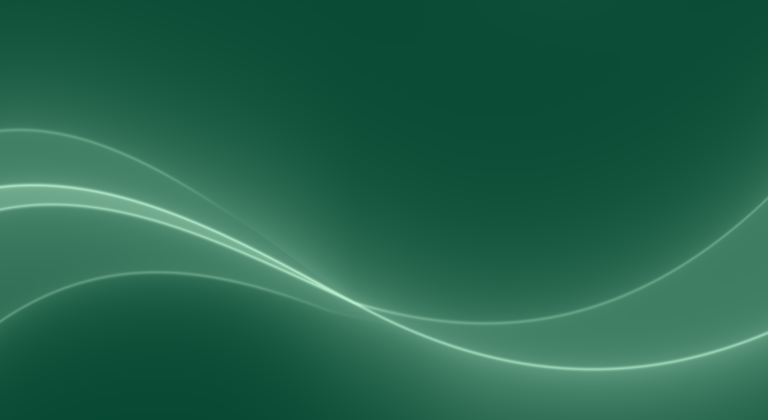
A Shadertoy shader for this background:

```glsl
const vec3 DARK = vec3(0.022, 0.282, 0.193);
const vec3 LIGHT = vec3(0.58, 0.80, 0.68);
const float KNOT = 0.46;     // where the ribbons cross
const float TAIL = 0.56;     // where the lowest fold dissolves

// Cubic from one end to the other; ends and slopes are (first, last)
float hermite(float x, vec2 span, vec2 ends, vec2 slopes) {
    float len = span.y - span.x;
    float t = (x - span.x) / len;
    float s = 1.0 - t;
    return ends.x * (1.0 + 2.0 * t) * s * s + ends.y * t * t * (3.0 - 2.0 * t)
         + len * t * s * (slopes.x * s - slopes.y * t);
}

// Soft step that is 1 above the edge
float above(float y, float edge, float blur) {
    return smoothstep(-blur, blur, y - edge);
}

// Exponential falloff on one side of an edge
float falloff(float dist, float reach) {
    return exp(-max(dist, 0.0) / reach);
}

// Fine bright rim with a faint halo
float rim(float dist, float width) {
    float core = dist / width;
    return exp(-core * core) + 0.22 * exp(-abs(dist) / (5.0 * width));
}

void mainImage(out vec4 fragColor, in vec2 fragCoord) {
    vec2 uv = fragCoord / iResolution.xy;
    float x = uv.x;
    float y = uv.y;
    float blur = 1.0 / iResolution.y;
    vec2 leftSpan = vec2(0.0, KNOT);
    vec2 rightSpan = vec2(KNOT, 1.0);
    bool isLeft = x < KNOT;

    // Ribbon edges
    float spine = isLeft
        ? hermite(x, leftSpan, vec2(0.555, 0.280), vec2(0.22, -1.01))
        : hermite(x, rightSpan, vec2(0.280, 0.208), vec2(-1.01, 0.77));
    float twist = isLeft
        ? hermite(x, leftSpan, vec2(0.500, 0.280), vec2(0.37, -0.81))
        : hermite(x, rightSpan, vec2(0.280, 0.529), vec2(-0.55, 1.75));
    float crest = hermite(x, leftSpan, vec2(0.689, 0.282), vec2(0.18, -1.29));
    float fold = hermite(x, vec2(0.0, TAIL), vec2(0.234, 0.160), vec2(1.25, -0.77));
    float upper = isLeft ? crest : twist;
    float lower = mix(fold, spine, smoothstep(0.42, TAIL, x));

    // Glow over and under the ribbons
    float hump = (x - 0.4) / 0.15;
    float skyGlow = (0.34 + 0.18 * exp(-hump * hump)) * falloff(y - upper, 0.19);
    skyGlow += 0.06 * exp(-6.0 * length(uv - vec2(0.73, 1.05)));
    float toRight = smoothstep(0.25, 0.65, x);
    float floorGlow = mix(0.27, 0.55, toRight)
                    * falloff(lower - y, mix(0.11, 0.22, toRight));

    // Translucent body, brightest along the spine
    float bodyTop = 0.40 + 0.10 * falloff(y - spine, 0.05);
    float bodyBase = 0.28 + 0.22 * falloff(spine - y, 0.14);
    float body = mix(bodyBase, bodyTop, above(y, spine, blur));
    float band = above(y, twist, blur) * (1.0 - above(y, spine, blur));
    body += 0.20 * band * (1.0 - smoothstep(KNOT - 0.03, KNOT, x));

    float light = mix(body, skyGlow, above(y, upper, blur));
    light = mix(floorGlow, light, above(y, lower, blur));

    // Rims
    float width = 0.0042;
    light += 0.42 * rim(y - spine, width);
    light += mix(0.36, 0.24, smoothstep(0.42, 0.54, x)) * rim(y - twist, width);
    light += 0.22 * (1.0 - smoothstep(0.18, 0.34, x)) * rim(y - crest, width);
    light += 0.25 * (1.0 - smoothstep(0.28, 0.50, x)) * rim(y - lower, width);

    fragColor = vec4(mix(DARK, LIGHT, min(light, 1.22)), 1.0);
}
```
